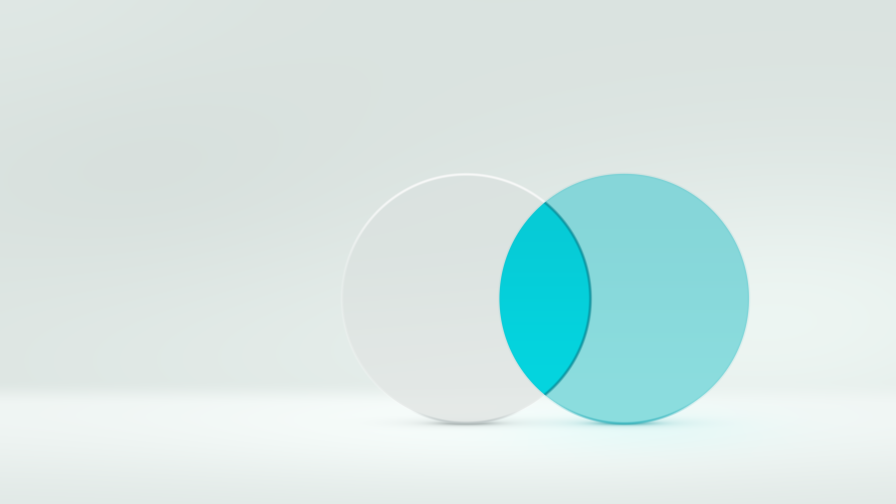
Reproduce this background procedurally as a Shadertoy shader.

```glsl
// Two upright glass discs, one clear and one cyan, overlapping in a pale studio.
// The room is built from soft gradients; the discs are circle distance functions
// with filled bodies, a saturated overlap, thin lit rims and contact shadows.

// Soft elliptical falloff: 1 at the centre, fading towards 0.
float glow(vec2 p, vec2 centre, vec2 size) {
    vec2 q = (p - centre) / size;
    return exp(-dot(q, q));
}

// Antialiased coverage of a signed distance.
float fill(float d) {
    return smoothstep(0.7, -0.7, d * iResolution.y);
}

// Thin line along the zero level of a distance.
float rim(float d, float width) {
    return smoothstep(width + 1.0 / iResolution.y, 0.0, abs(d));
}

vec3 studio(vec2 p) {
    // Wall: grey-green, lighter to the right and close to the floor.
    vec3 wall = vec3(0.855, 0.888, 0.876);
    wall += 0.060 * glow(p, vec2(1.62, 0.38), vec2(0.65, 0.30));
    wall += 0.030 * glow(p, vec2(0.75, 0.30), vec2(0.90, 0.25));
    wall += 0.020 * glow(p, vec2(0.0, 1.05), vec2(0.45, 0.35));
    wall -= 0.016 * glow(p, vec2(0.25, 0.66), vec2(0.40, 0.22));

    // Floor: brightest in the middle, dimming towards the viewer.
    vec3 ground = mix(vec3(0.882, 0.912, 0.902), vec3(0.935, 0.957, 0.950),
                      smoothstep(-0.02, 0.18, p.y));
    ground += 0.035 * glow(p, vec2(1.0, 0.14), vec2(0.65, 0.12));
    return mix(wall, ground, smoothstep(0.245, 0.195, p.y));
}

// Darkening where a disc rests on the floor.
float contactShadow(vec2 p, float x) {
    return 0.10 * glow(p, vec2(x, 0.161), vec2(0.13, 0.010))
         + 0.35 * glow(p, vec2(x, 0.160), vec2(0.055, 0.004));
}

void mainImage(out vec4 fragColor, in vec2 fragCoord) {
    vec2 p = fragCoord / iResolution.y;
    p.x += 0.5 * (16.0 / 9.0 - iResolution.x / iResolution.y);

    vec2 clearCentre = vec2(0.925, 0.4075);
    vec2 cyanCentre = vec2(1.2385, 0.4075);
    float clearDist = length(p - clearCentre) - 0.2465;
    float cyanDist = length(p - cyanCentre) - 0.2475;
    float inClear = fill(clearDist);
    float inCyan = fill(cyanDist);

    // Room, with cyan light spilled on the floor and shadows under the discs.
    vec3 color = studio(p);
    float spill = glow(p, vec2(1.28, 0.145), vec2(0.26, 0.045));
    color -= vec3(0.055, 0.004, 0.004) * spill;
    color *= 1.0 - contactShadow(p, clearCentre.x) * vec3(0.8, 0.75, 0.75);
    color *= 1.0 - contactShadow(p, cyanCentre.x) * vec3(1.4, 0.65, 0.6);

    // Clear disc: a faint grey veil, lighter where the floor shows through.
    vec3 clearGlass = mix(vec3(0.885, 0.902, 0.895), vec3(0.855, 0.885, 0.875),
                          smoothstep(0.20, 0.55, p.y));
    color = mix(color, clearGlass, 0.85 * inClear);

    // Cyan disc and the saturated lens where both overlap.
    vec3 cyanGlass = mix(vec3(0.545, 0.865, 0.870), vec3(0.525, 0.840, 0.850),
                         smoothstep(0.18, 0.60, p.y));
    vec3 lens = mix(vec3(0.015, 0.830, 0.870), vec3(0.025, 0.795, 0.840),
                    smoothstep(0.25, 0.58, p.y));
    color = mix(color, mix(cyanGlass, lens, inClear), inCyan);

    // Rims: white light along the top left, grey below, dark teal in the lens.
    vec2 clearDir = normalize(p - clearCentre);
    vec2 cyanDir = normalize(p - cyanCentre);
    float clearRim = rim(clearDist, 0.0025);
    float topLight = smoothstep(0.1, 0.95, clearDir.y);
    color = mix(color, vec3(0.98), clearRim * (0.25 + 0.65 * topLight) * (1.0 - inCyan));
    color = mix(color, vec3(0.72, 0.76, 0.76),
                clearRim * 0.7 * smoothstep(0.88, 1.0, -clearDir.y));
    color = mix(color, vec3(0.02, 0.53, 0.58), rim(clearDist, 0.003) * 0.75 * inCyan);
    color = mix(color, vec3(0.20, 0.70, 0.74),
                rim(cyanDist, 0.0025) * (0.15 + 0.55 * smoothstep(0.8, 1.0, -cyanDir.y)));

    fragColor = vec4(clamp(color, 0.0, 1.0), 1.0);
}
```
